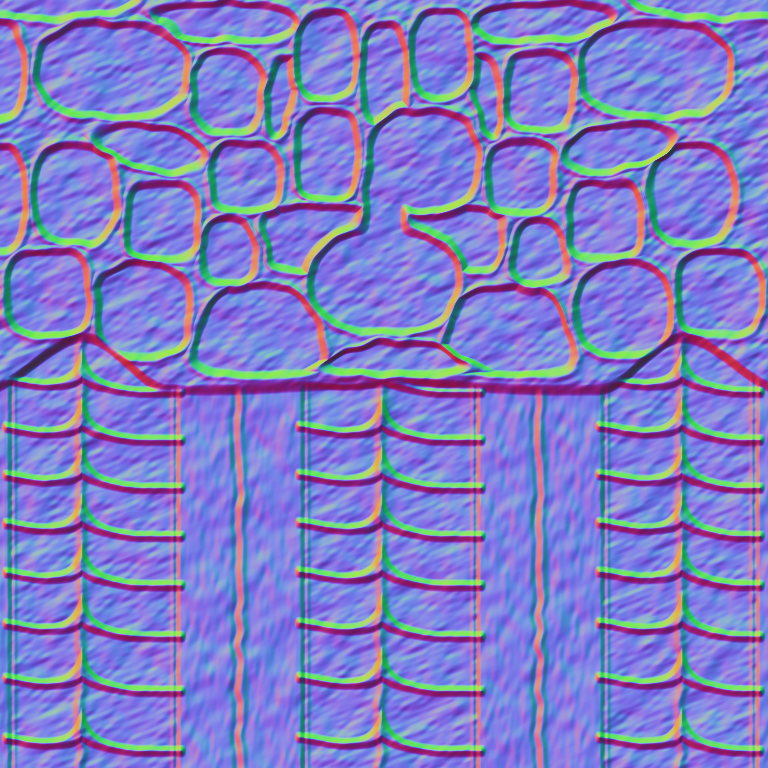
A WebGL 2 fragment shader for this texture map:

```glsl
#version 300 es
precision highp float;
// Normal map of a mirrored wall of rounded cells above ribbed pillars with thin stems.
// A height field is built from superellipses, grooves and grain,
// then its slopes are turned into normal colours (green points down the canvas).
uniform vec2 u_resolution;
out vec4 fragColor;

// Cells on one side of the mirror axis: centre (distance from axis, depth), half size
const vec4 BOX[12] = vec4[12](
  vec4(272, 70, 75, 46), vec4(156, 92, 34, 39), vec4(57, 55, 28, 43), vec4(157, 22, 67, 18),
  vec4(232, 148, 50, 23), vec4(138, 177, 33, 34), vec4(308, 194, 41, 49), vec4(221, 220, 35, 37),
  vec4(155, 252, 25, 32), vec4(336, 293, 40, 41), vec4(240, 310, 46, 46), vec4(124, 331, 60, 43));
// Their outlines: roundness exponent, shear, taper
const vec3 OUTLINE[12] = vec3[12](
  vec3(2.6, 0, 0), vec3(2.8, 0, 0), vec3(3.2, 0, 0), vec3(2.4, -0.5, -0.1),
  vec3(2, -0.8, -0.1), vec3(3.5, 0, 0), vec3(2.6, 0, 0), vec3(4, 0, 0.05),
  vec3(2.8, 0, 0.15), vec3(3.5, 0, 0), vec3(2.9, 0, 0), vec3(3.5, 0, 0.24));

float hash(vec2 c) {
  vec3 q = fract(c.xyx * 0.1031);
  q += dot(q, q.yzx + 33.33);
  return fract((q.x + q.y) * q.z);
}

float noise(vec2 p) {
  vec2 i = floor(p), f = fract(p);
  f = f * f * (3.0 - 2.0 * f);
  return mix(mix(hash(i), hash(i + vec2(1, 0)), f.x),
             mix(hash(i + vec2(0, 1)), hash(i + vec2(1, 1)), f.x), f.y);
}

// Approximate signed distance to a sheared, tapered superellipse
float cell(vec2 p, vec4 box, vec3 outline) {
  p -= box.xy;
  p.x -= outline.y * p.y;
  p.x /= clamp(1.0 + outline.z * p.y / box.w, 0.4, 1.6);
  vec2 q = abs(p) / box.zw + 0.0001;
  float n = outline.x;
  float f = pow(pow(q.x, n) + pow(q.y, n), 1.0 / n);
  return (f - 1.0) / length(pow(q / f, vec2(n - 1.0)) / box.zw);
}

float smoothMin(float a, float b, float k) {
  float t = max(k - abs(a - b), 0.0) / k;
  return min(a, b) - t * t * k * 0.25;
}

// Adds a cell, leaving a gap around those already placed
float place(float wall, float d) { return min(wall, max(d, 8.0 - wall)); }

float cellWall(vec2 p) {
  p += 5.0 * (vec2(noise(p / 19.0), noise(p / 19.0 + 71.0)) - 0.5);
  vec2 m = vec2(abs(p.x - 384.0), p.y);
  // centre column: keyhole, dome, slot and side cell
  float d = smoothMin(cell(p, vec4(424, 160, 54, 49), vec3(2.6, 0, 0)),
                      cell(p, vec4(385, 215, 18, 45), vec3(4, 0, 0)), 8.0);
  d = smoothMin(d, cell(p, vec4(385, 281, 72, 50), vec3(2.6, 0, 0)), 12.0);
  d = place(d, cell(p, vec4(396, 358, 62, 15), vec3(2.6, 0, 0.35)));
  d = place(d, cell(p, vec4(384, 74, 21, 49), vec3(3, 0, 0)));
  d = place(d, cell(p, vec4(327, 155, 30, 43), vec3(3.5, 0, -0.05)));
  for (int i = 0; i < 12; i++) d = place(d, cell(m, BOX[i], OUTLINE[i]));
  // wings, slivers and the cells cut by the border
  d = place(d, cell(m, vec4(76, 239, 42, 31), vec3(4, 0.4, -0.4)));
  d = place(d, cell(m, vec4(103, 96, 13, 39), vec3(2.2, 0.15, -0.2)));
  d = place(d, cell(p, vec4(0, 70, 23, 48), vec3(2.8, 0, 0)));
  d = place(d, cell(p, vec4(0, 198, 24, 52), vec3(2.8, 0, 0)));
  return place(d, cell(m, vec4(340, -5, 95, 23), vec3(2, 0, 0)));
}

// Ribbed pillars and stems, repeated sideways; x is measured from a pillar's spine
float pillars(vec2 p, out float inside) {
  float x = mod(p.x + 8.0, 300.0) - 90.0;
  float edge = min(min(x + 79.0, 96.0 - x), min(p.x - 10.0, 757.0 - p.x));
  inside = smoothstep(-2.8, 2.8, edge);
  float h = 6.0 * inside - 2.5 * exp(-pow(abs(edge - 4.5) / 2.2, 2.0));
  float reach = smoothstep(-8.0, -3.0, edge);
  float rise = 26.0 * exp(-abs(x) / 9.0);
  float steep = sqrt(1.0 + rise * rise / 81.0);
  float sag = 7.0 * smoothstep(-90.0, -35.0, x) + 7.0 * smoothstep(0.0, 60.0, x) - 13.0;
  for (int i = -1; i < 7; i++) {
    float k = float(i);
    float rib = 437.0 + 48.0 * k + 0.0177 * k * k * k * k + sag;
    // rounded lower corner of one brick, flatter top of the next
    float gap = smoothstep(-4.0, 3.0, (p.y - rib + rise) / steep);
    gap *= smoothstep(8.5, 0.5, p.y - rib + 0.3 * rise);
    h -= 12.0 * reach * gap;
  }
  float spine = (x + 4.0 * noise(vec2(p.y / 16.0, 3)) - 1.0) / 4.2;
  h -= 6.0 * exp(-spine * spine);
  // stem: a ridge with a groove beside it
  float stem = x - 157.0 + 4.0 * (noise(vec2(p.y / 15.0, 9)) - 0.5);
  h += 4.0 * (exp(-pow(abs(stem + 3.5) / 3.2, 2.0)) - exp(-pow(abs(stem - 3.5) / 3.2, 2.0)));
  return h;
}

float height(vec2 p) {
  float u = abs(p.x - 384.0);
  // ground line with a peak over each outer pillar
  float ground = 383.0 + 7.0 * smoothstep(0.0, 170.0, u)
               - 52.0 * smoothstep(u > 299.0 ? 102.0 : 85.0, 0.0, abs(u - 299.0));
  float below = smoothstep(-6.0, 6.0, p.y - ground);
  float inside;
  float lower = 19.0 + pillars(p, inside);
  float wall = cellWall(p);
  float upper = 14.0 * smoothstep(4.2, -4.0, wall) - 2.5 * exp(-pow(abs(wall - 5.0) / 2.8, 2.0));
  // grain streaks lean upward to the right
  vec2 g = vec2(p.x, p.y + 0.38 * p.x);
  float pebbles = 2.0 * noise(g / vec2(9, 5)) + 4.4 * noise(g / vec2(19, 11) + 40.0);
  pebbles *= 1.0 + 0.5 * smoothstep(0.0, 8.0, wall) * (1.0 - below);
  float bark = 1.8 * noise(g / vec2(5, 12)) + 3.4 * noise(g / vec2(11, 13));
  return mix(upper, lower, below) + mix(pebbles, bark, below * (1.0 - inside))
       + 6.0 * noise(g / 42.0 + 13.0);
}

void main() {
  // 768 units across the canvas, depth growing downward
  vec2 p = gl_FragCoord.xy / u_resolution * 768.0;
  p.y = 768.0 - p.y;
  vec2 e = vec2(1, 0);
  vec2 slope = 0.5 * vec2(height(p - e.xy) - height(p + e.xy),
                          height(p - e.yx) - height(p + e.yx));
  vec3 n = normalize(vec3(slope, 1.0));
  fragColor = vec4(0.5 + 0.45 * n.xy, 0.04 + 0.87 * n.z, 1.0);
}
```
